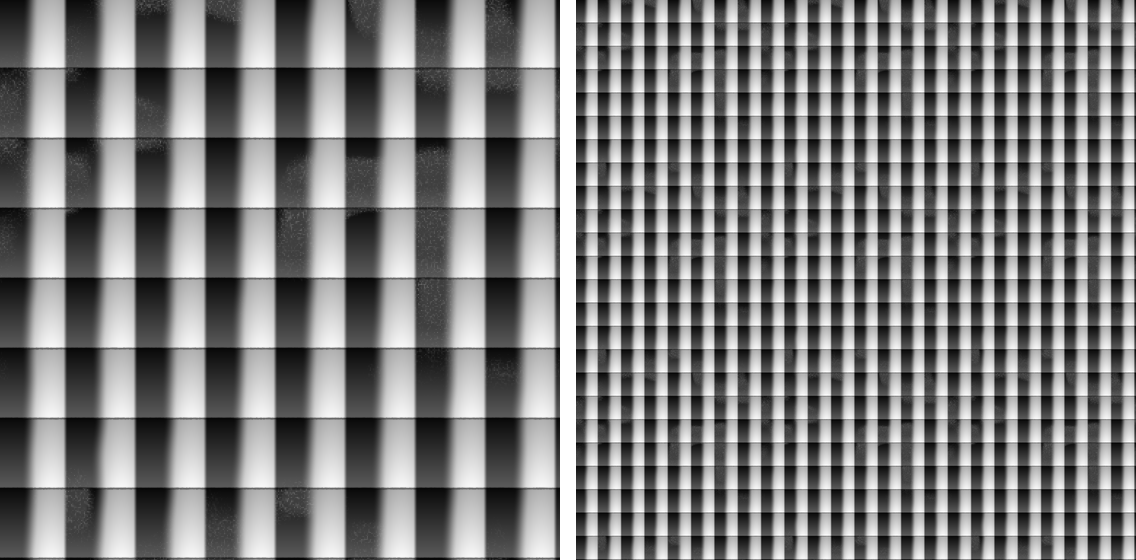
Left, the tile; right, the same tile 3 across and 3 down.
This pattern is drawn by a WebGL 2 fragment shader. Its source:

```glsl
#version 300 es
precision highp float;
// Grid of soft vertical bars, each cell shaded from dark to bright, with speckled worn patches.

uniform vec2 u_resolution;
out vec4 fragColor;

const float REPEATS = 8.0;                 // cells across and down
const vec2 CELL_SHIFT = vec2(0.035, -0.02); // grid offset, in cells
const vec2 DARK_RANGE = vec2(0.035, 0.36); // dark bar: cell top, cell bottom
const vec2 LIGHT_RANGE = vec2(0.69, 0.98); // light bar: cell top, cell bottom
const float RISE_CENTER = 0.48;            // soft edge, dark to light
const float RISE_HALF_WIDTH = 0.115;
const float RISE_SLANT = 0.04;             // leftward drift down the cell
const float FALL_WIDTH = 0.065;            // crisp edge, light to dark
const float LIGHT_PEAK = 0.77;
const float LIGHT_ROUNDING = 2.2;          // dimming away from the peak
const float SEAM_WIDTH = 0.025;
const float SEAM_DARKENING = 0.42;
const float WORN_LEVEL = 0.26;
const vec2 WEAR_THRESHOLD = vec2(0.62, 0.76);
const float WEAR_PERIOD = 9.0;
const float GRAIN_PERIOD = 384.0;
const float SPECKLE_STRENGTH = 0.17;
const float EDGE_WOBBLE = 0.035;

// Integer hash mapped to 0..1
float hash(vec2 cell, uint seed) {
    uvec2 q = uvec2(cell);
    uint h = q.x * 1597334677u ^ q.y * 3812015801u ^ seed * 2798796415u;
    h = (h ^ (h >> 16)) * 2246822519u;
    h = (h ^ (h >> 13)) * 3266489917u;
    return float((h ^ (h >> 16)) & 65535u) / 65535.0;
}

// Value noise that wraps over the canvas
float wrappedNoise(vec2 uv, vec2 period, uint seed) {
    vec2 p = uv * period;
    vec2 a = mod(floor(p), period);
    vec2 b = mod(a + 1.0, period);
    vec2 f = fract(p);
    f = f * f * (3.0 - 2.0 * f);
    return mix(mix(hash(a, seed), hash(vec2(b.x, a.y), seed), f.x),
               mix(hash(vec2(a.x, b.y), seed), hash(b, seed), f.x), f.y);
}

// Light bar profile across a cell: soft rise, crisp fall
float barMask(float x, float down, float wobble, float pixel) {
    float center = RISE_CENTER - RISE_SLANT * down + wobble;
    float rise = smoothstep(center - RISE_HALF_WIDTH, center + RISE_HALF_WIDTH, x);
    float fall = smoothstep(1.0 - max(FALL_WIDTH, pixel), 1.0, x);
    return rise * (1.0 - fall);
}

void main() {
    vec2 uv = gl_FragCoord.xy / u_resolution;
    vec2 pixel = REPEATS / u_resolution;
    vec2 cell = fract(uv * REPEATS + CELL_SHIFT);
    float down = 1.0 - cell.y;

    // Vertical ramp with a smoothed return to its start
    float seamWidth = max(SEAM_WIDTH, 1.5 * pixel.y);
    float ramp = down * (1.0 - smoothstep(1.0 - seamWidth, 1.0, down));

    // Worn patches lift the dark bars and scatter bright specks
    float grain = wrappedNoise(uv, vec2(GRAIN_PERIOD), 3u);
    float patches = wrappedNoise(uv, vec2(WEAR_PERIOD), 11u);
    float wear = smoothstep(WEAR_THRESHOLD.x, WEAR_THRESHOLD.y,
                            patches + 0.05 * (grain - 0.5));
    float dark = mix(DARK_RANGE.x, DARK_RANGE.y, ramp);
    dark = mix(dark, max(dark, WORN_LEVEL), wear);
    dark += wear * SPECKLE_STRENGTH * (pow(grain, 4.0) - 0.12) * (1.0 - 0.6 * ramp);

    // Rounded light bars
    float offCenter = cell.x - LIGHT_PEAK;
    float light = mix(LIGHT_RANGE.x, LIGHT_RANGE.y, ramp);
    light *= 1.0 - LIGHT_ROUNDING * offCenter * offCenter;

    float wobble = EDGE_WOBBLE * (wrappedNoise(uv, vec2(REPEATS, 16.0), 5u) - 0.5);
    float shade = mix(dark, light, barMask(cell.x, down, wobble, pixel.x));

    // Thin, slightly rough seam between rows
    float seamDistance = min(cell.y, down) + 0.008 * (grain - 0.5);
    float seam = 1.0 - smoothstep(0.0, seamWidth, seamDistance);
    shade *= 1.0 - SEAM_DARKENING * seam;

    fragColor = vec4(vec3(clamp(shade, 0.0, 1.0)), 1.0);
}
```
